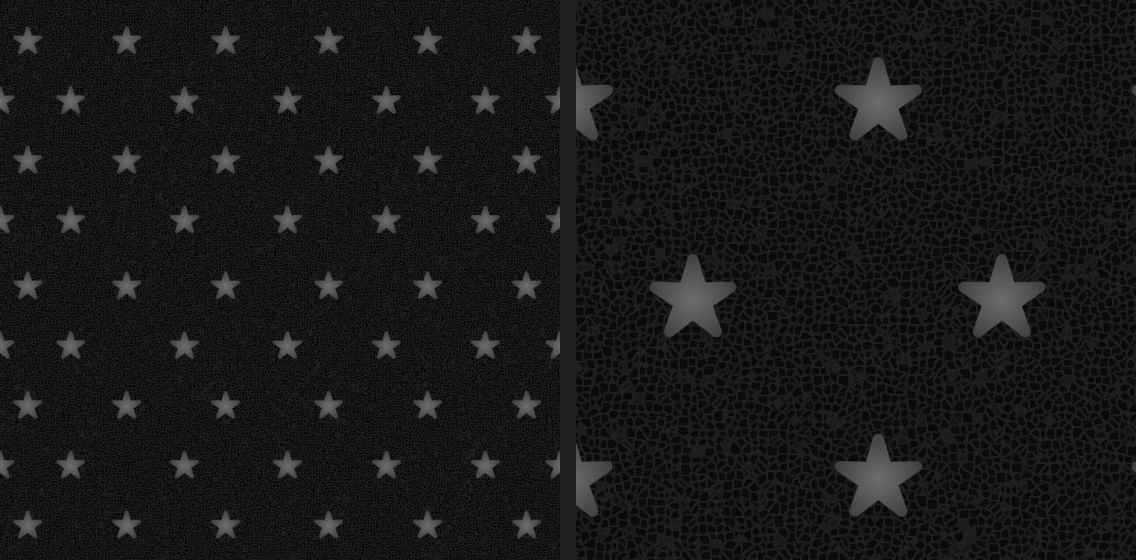
Left, the full canvas; right, a detail of the centre.
Give the GLSL for this pattern, as a WebGL 1 fragment shader.

```glsl
precision highp float;

uniform vec2 u_resolution;

const float STAR_RADIUS = 0.027;
const float PI = 3.14159;

vec2 hash2(vec2 cell) {
  vec2 k = vec2(dot(cell, vec2(127.1, 311.7)), dot(cell, vec2(269.5, 183.3)));
  return fract(sin(k) * 43758.5);
}

// Gap between the two nearest feature points: small along cell borders
float cellBorder(vec2 p) {
  vec2 base = floor(p);
  float nearest = 8.0;
  float second = 8.0;
  for (int j = -1; j <= 1; j++) {
    for (int i = -1; i <= 1; i++) {
      vec2 cell = base + vec2(float(i), float(j));
      vec2 d = abs(cell + hash2(cell) - p);
      float dist = max(d.x, d.y);
      second = min(second, max(nearest, dist));
      nearest = min(nearest, dist);
    }
  }
  return second - nearest;
}

// Signed distance to a five-pointed star with rounded tips
float starDistance(vec2 p, float radius, float valley, float rounding) {
  float sector = PI / 5.0;
  float angle = mod(atan(p.x, p.y) + sector, 2.0 * sector) - sector;
  vec2 q = length(p) * vec2(cos(angle), abs(sin(angle)));
  vec2 tip = vec2(radius - rounding, 0.0);
  vec2 edge = valley * vec2(cos(sector), sin(sector)) - tip;
  vec2 d = q - tip;
  vec2 offset = d - edge * clamp(dot(d, edge) / dot(edge, edge), 0.0, 1.0);
  float side = edge.x * d.y - edge.y * d.x;
  return length(offset) * (side > 0.0 ? -1.0 : 1.0) - rounding;
}

// Staggered rows with slightly uneven gaps at the seams
vec2 starCenter(float row, float column) {
  float pitch = 0.1767;
  float seam = 0.0072;
  float y = 0.0612 + 0.1068 * row + 0.0104 * step(4.5, row);
  float plain = 0.0495 + pitch * column + seam * step(2.5, column);
  float shifted = -0.024 + pitch * column + seam * step(2.5, column)
                - 0.0265 * step(column, 1.5);
  float x = mix(plain, clamp(shifted, 0.0, 1.0), mod(row, 2.0));
  return vec2(x, y);
}

vec2 nearestStarOffset(vec2 p) {
  vec2 best = vec2(4.0);
  for (int row = 0; row < 9; row++) {
    for (int column = 0; column < 7; column++) {
      vec2 d = p - starCenter(float(row), float(column));
      if (dot(d, d) < dot(best, best)) best = d;
    }
  }
  return best;
}

void main() {
  vec2 uv = gl_FragCoord.xy / u_resolution;
  float pixel = 1.0 / u_resolution.y;

  // Fine maze-like grain on the ground
  float border = cellBorder(uv * 192.0);
  float thread = 1.0 - smoothstep(0.08, 0.34, border);
  float ground = mix(0.042, 0.118, thread);

  // Stars fade from the centre to the tips
  vec2 offset = nearestStarOffset(uv);
  float dist = starDistance(offset, STAR_RADIUS, 0.0085, 0.0033);
  float glow = clamp(length(offset) / STAR_RADIUS, 0.0, 1.0);
  float star = mix(0.43, 0.25, glow);
  float coverage = 1.0 - smoothstep(-pixel, pixel, dist);

  gl_FragColor = vec4(vec3(mix(ground, star, coverage)), 1.0);
}
```
